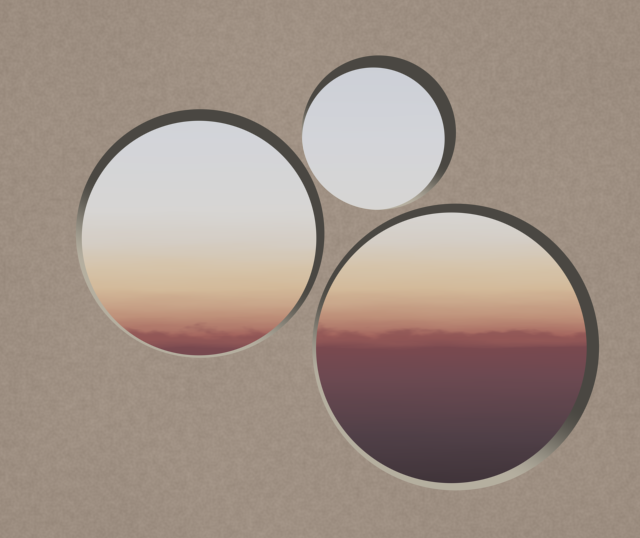
A Shadertoy shader for this background:

```glsl
#define WALL_COLOR vec3(0.618, 0.560, 0.508)
#define RIM_DARK vec3(0.290, 0.280, 0.258)
#define RIM_LIT vec3(0.710, 0.685, 0.625)
#define CLOUD_COLOR vec3(0.530, 0.310, 0.320)
#define LIGHT_DIR vec2(0.45, 0.89)
#define GRAIN 0.045
#define CLOUD_BASE 0.372
#define EDGE_PIXELS 0.8

const int STOPS = 12;

// Sky colours from top to bottom, with the height of each in w
const vec4 SKY[STOPS] = vec4[](
    vec4(0.800, 0.812, 0.840, 0.880), vec4(0.826, 0.832, 0.850, 0.740),
    vec4(0.842, 0.836, 0.828, 0.610), vec4(0.832, 0.803, 0.768, 0.550),
    vec4(0.834, 0.765, 0.665, 0.502), vec4(0.825, 0.725, 0.600, 0.462),
    vec4(0.745, 0.565, 0.475, 0.410), vec4(0.640, 0.390, 0.365, 0.375),
    vec4(0.475, 0.285, 0.310, 0.352), vec4(0.425, 0.288, 0.318, 0.300),
    vec4(0.315, 0.250, 0.280, 0.190), vec4(0.245, 0.200, 0.220, 0.095));

// Outer rim circles: centre and radius
const vec3 RIMS[3] = vec3[](
    vec3(0.372, 0.566, 0.2310),
    vec3(0.704, 0.7535, 0.1435),
    vec3(0.847, 0.355, 0.2665));

// Inner openings, shifted by the depth of the wall
const vec3 OPENINGS[3] = vec3[](
    vec3(0.370, 0.5575, 0.2180),
    vec3(0.694, 0.742, 0.1325),
    vec3(0.839, 0.3535, 0.2515));

vec2 randomGradient(vec2 cell) {
    vec3 q = fract(cell.xyx * vec3(0.1031, 0.1030, 0.0973));
    q += dot(q, q.yzx + 33.33);
    float angle = 6.2832 * fract((q.x + q.y) * q.z);
    return vec2(cos(angle), sin(angle));
}

float gradientNoise(vec2 p) {
    vec2 cell = floor(p), f = fract(p);
    vec2 u = f * f * f * (f * (f * 6.0 - 15.0) + 10.0);
    vec2 e = vec2(0.0, 1.0);
    float a = dot(randomGradient(cell), f);
    float b = dot(randomGradient(cell + e.yx), f - e.yx);
    float c = dot(randomGradient(cell + e.xy), f - e.xy);
    float d = dot(randomGradient(cell + e.yy), f - e.yy);
    return mix(mix(a, b, u.x), mix(c, d, u.x), u.y);
}

float fbm(vec2 p) {
    float sum = 0.0, gain = 0.5;
    for (int i = 0; i < 4; i++) {
        sum += gain * gradientNoise(p);
        p = p * 2.03 + 17.1;
        gain *= 0.5;
    }
    return sum;
}

float discMask(vec2 p, vec3 circle) {
    float blur = EDGE_PIXELS / iResolution.y;
    return 1.0 - smoothstep(-blur, blur, length(p - circle.xy) - circle.z);
}

vec3 wallColor(vec2 p) {
    float mottle = fbm(p * 55.0 + 40.0) + 0.6 * gradientNoise(p * 190.0 + 90.0);
    vec3 tint = vec3(1.0, 0.95, 0.85) * fbm(p * 3.0 + 8.0) * 0.025;
    float shade = 0.010 - 0.035 * dot(p - vec2(0.6, 0.5), p - vec2(0.6, 0.5));
    return WALL_COLOR + tint + shade + GRAIN * mottle;
}

vec3 skyColor(vec2 p) {
    // Faint horizontal streaks bend the gradient
    float streak = fbm(vec2(p.x * 5.0, p.y * 45.0));
    float height = p.y + 0.012 * streak;
    vec3 sky = SKY[0].rgb;
    for (int i = 1; i < STOPS; i++) {
        float t = clamp((SKY[i - 1].w - height) / (SKY[i - 1].w - SKY[i].w), 0.0, 1.0);
        sky = mix(sky, SKY[i].rgb, t);
    }
    // Low cloud bank with a ragged top
    float puff = fbm(vec2(p.x * 11.0 + 3.0, p.y * 26.0));
    float top = CLOUD_BASE + 0.008 + 0.055 * puff;
    float cloud = 1.0 - smoothstep(top - 0.008, top + 0.010, p.y);
    cloud *= smoothstep(CLOUD_BASE - 0.018, CLOUD_BASE + 0.004, p.y);
    return mix(sky, CLOUD_COLOR, 0.65 * cloud);
}

void mainImage(out vec4 fragColor, in vec2 fragCoord) {
    vec2 p = fragCoord / iResolution.y;
    vec3 color = wallColor(p);
    vec3 sky = skyColor(p);

    // Each hole: shaded wall thickness, then the view through it
    for (int i = 0; i < 3; i++) {
        float hole = discMask(p, RIMS[i]);
        float facing = dot((p - RIMS[i].xy) / RIMS[i].z, LIGHT_DIR);
        vec3 rim = mix(RIM_LIT, RIM_DARK, smoothstep(-0.65, 0.02, facing));
        color = mix(color, rim, hole);
        color = mix(color, sky, hole * discMask(p, OPENINGS[i]));
    }
    fragColor = vec4(color, 1.0);
}
```
